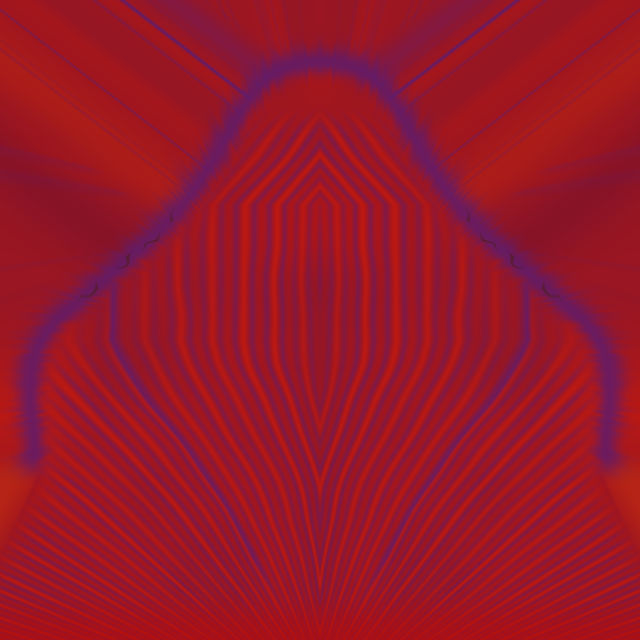
Give the GLSL for this background, as a three.js fragment shader.

```glsl
// A mirrored crimson petal with fanned, glowing veins and a furry violet rim,
// set against streaked red rays. The petal is a smooth blend of half-planes;
// veins are level sets of a warped width, and streaks are stretched noise.

#define RED vec3(0.66, 0.085, 0.10)
#define CRIMSON vec3(0.54, 0.085, 0.165)
#define VIOLET vec3(0.37, 0.11, 0.43)
#define GLOW vec3(0.76, 0.10, 0.06)
#define EMBER vec3(0.71, 0.14, 0.085)
#define BARK vec3(0.30, 0.12, 0.09)
#define RIM_WIDTH 0.019
#define VEIN_WOBBLE 0.005

varying vec2 vUv;

float hash(vec2 p) {
  return fract(sin(dot(p, vec2(127.1, 311.7))) * 43758.545);
}

float noise(vec2 p) {
  vec2 i = floor(p), f = fract(p);
  f = f * f * (3.0 - 2.0 * f);
  return mix(mix(hash(i), hash(i + vec2(1.0, 0.0)), f.x),
             mix(hash(i + vec2(0.0, 1.0)), hash(i + 1.0), f.x), f.y);
}

float bump(float x, float center, float width) {
  float t = (x - center) / width;
  return exp(-t * t);
}

float smoothMax(float a, float b, float k) {
  float h = max(k - abs(a - b), 0.0) / k;
  return max(a, b) + 0.25 * h * h * k;
}

float smoothMin(float a, float b, float k) {
  return -smoothMax(-a, -b, k);
}

// Distance to the lower straight hem of the petal
float hemDistance(vec2 p) {
  return dot(p - vec2(0.4375, 0.264), vec2(0.61, -0.792));
}

// Signed distance to the petal: a domed bell joined to a wide skirt
float petalDistance(vec2 p) {
  float bell = dot(p - vec2(0.12, 0.83), vec2(0.868, 0.496));
  bell = smoothMax(bell, p.y - 0.902 + 2.6 * p.x * p.x, 0.035);
  float side = p.x - 0.452 + 0.12 * max(0.37 - p.y, 0.0);
  float skirt = dot(p - vec2(0.325, 0.572), vec2(0.648, 0.762));
  skirt = smoothMax(skirt, side, 0.05);
  skirt = max(skirt, hemDistance(p));
  return smoothMin(bell, skirt, 0.035);
}

// Streaked rays around the petal
vec3 backdrop(vec2 p) {
  float focus = 0.66 - 0.15 * bump(p.y, 0.38, 0.18);
  float ray = atan(p.y - focus, p.x + 0.001);
  float diagonal = p.y - 0.77 * p.x;
  float corner = smoothstep(0.42, 0.55, diagonal) * (1.0 - smoothstep(0.80, 0.90, diagonal));
  float broad = mix(noise(vec2(ray * 9.0, 2.0)), noise(vec2(diagonal * 28.0, 5.0)), corner);
  float fine = mix(noise(vec2(ray * 55.0, 7.0)), noise(vec2(diagonal * 130.0, 9.0)), corner);

  vec3 color = mix(CRIMSON, RED, 0.40 + 0.5 * broad);
  color = mix(color, CRIMSON * vec3(0.96, 0.85, 0.95), 0.85 * bump(diagonal, 0.37, 0.065));
  color = mix(color, EMBER, 0.45 * bump(diagonal, 0.52, 0.05));
  color = mix(color, VIOLET, 0.40 * bump(diagonal, 0.82, 0.03));
  color = mix(color, VIOLET, (0.15 + 0.4 * corner) * smoothstep(0.64, 0.95, fine));
  color = mix(color, VIOLET, 0.65 * (bump(diagonal, 0.762, 0.004) + 0.6 * bump(diagonal, 0.728, 0.003)));
  color = mix(color, GLOW, 0.65 * bump(p.y, 0.36, 0.09) * smoothstep(0.3, 0.45, p.x));

  // Lower panels: dark wedge, ember flank and warm floor
  float flank = dot(p - vec2(0.441, 0.258), vec2(0.91, 0.413));
  vec3 panel = mix(vec3(0.64, 0.05, 0.10), vec3(0.51, 0.06, 0.165), smoothstep(0.24, 0.43, p.x));
  panel = mix(panel, VIOLET, 0.2 * bump(p.y + 1.13 * p.x, 0.596, 0.008));
  panel = mix(panel, vec3(0.69, 0.07, 0.055), 1.0 - smoothstep(0.0, 0.03, p.y - 0.075 + 0.4 * p.x * p.x));
  panel = mix(panel, EMBER, smoothstep(-0.004, 0.004, flank));
  return mix(color, panel, 1.0 - smoothstep(0.25, 0.30, p.y));
}

// Petal skin with veins that close into a lens and fan out from the base
vec3 petal(vec2 p, float d) {
  float pinch = 0.85 * max(p.y - 0.68, 0.0) + 0.045 * (1.0 - smoothstep(0.20, 0.45, p.y));
  float spread = (p.x + pinch) / min(0.25 + 1.6 * p.y, 1.0);
  spread += VEIN_WOBBLE * (noise(vec2(p.y * 16.0, spread * 14.0)) - 0.5) * 2.0;
  float lane = spread / (0.042 + 0.025 * spread) - 0.6;
  float index = floor(lane + 0.5);
  float offset = lane - index;
  float strength = 0.65 + 0.35 * hash(vec2(index, 3.0));
  float present = smoothstep(0.0, 0.06, -d) * (1.0 - smoothstep(0.78, 0.84, p.y));
  present *= 1.0 - 0.55 * smoothstep(0.15, 0.35, p.x) * smoothstep(0.36, 0.5, p.y);

  float mottling = noise(p * vec2(15.0, 9.0) + 4.0);
  vec3 color = mix(CRIMSON, RED, 0.4 + 0.55 * mottling);
  color = mix(color, vec3(0.70, 0.08, 0.08), 0.5 * bump(p.y, 0.64, 0.08) * bump(p.x, 0.05, 0.13));
  color = mix(color, CRIMSON, 0.5 * bump(p.y, 0.545, 0.05) * bump(p.x, 0.0, 0.04));
  color = mix(color, GLOW, 0.55 * bump(p.y, 0.36, 0.10) * smoothstep(0.33, 0.44, p.x));
  color = mix(color, VIOLET, 0.55 * strength * present * bump(abs(offset), 0.27, 0.11));
  color = mix(color, GLOW, 0.85 * strength * present * bump(offset, 0.0, 0.10));
  color = mix(color, VIOLET, 0.75 * bump(spread, 0.325, 0.007) * smoothstep(0.0, 0.03, -d)
    * smoothstep(0.06, 0.14, p.y) * (1.0 - smoothstep(0.55, 0.62, p.y)));
  return mix(color, vec3(0.70, 0.05, 0.05), 0.65 * (1.0 - smoothstep(0.0, 0.09, p.y)));
}

void main() {
  vec2 p = vec2(abs(vUv.x - 0.5), vUv.y);
  float d = petalDistance(p);
  float hem = 1.0 - smoothstep(0.24, 0.29, p.y);
  float blend = mix(0.008, 0.025, hem);
  vec3 color = mix(petal(p, d), backdrop(p), smoothstep(-blend, blend, d));

  // Furry violet rim, with hairs running across the outline
  float hairs = noise(vec2(atan(p.y - 0.45, p.x) * 90.0, d * 18.0));
  float width = RIM_WIDTH * (0.6 + 0.8 * hairs) * (d > 0.0 ? 1.25 : 0.9);
  color = mix(color, VIOLET, 0.82 * bump(d, 0.0, width) * (1.0 - hem));

  // Broken bark-coloured cracks on the shoulders
  float shoulder = smoothstep(0.52, 0.55, p.y) * (1.0 - smoothstep(0.65, 0.68, p.y));
  float crack = bump(d + 0.016 * (noise(p * 75.0) - 0.5), 0.0, 0.0025);
  color = mix(color, BARK, 0.7 * crack * shoulder * smoothstep(0.35, 0.65, noise(p * 42.0)));
  gl_FragColor = vec4(color, 1.0);
}
```
